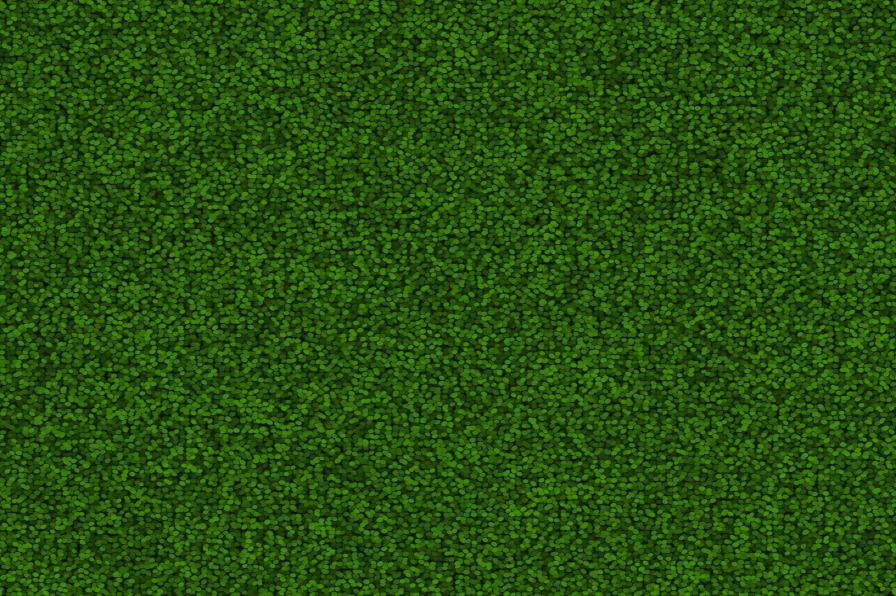
Write a Shadertoy shader that draws this texture.

```glsl
// Dense carpet of tiny green leaves with dark gaps between them.
// Wrapped cellular noise: each jittered cell holds one soft, mostly level
// ellipse; the brightest leaf wins, above a dimmer layer of undergrowth.

const vec2  CELLS        = vec2(160.0, 136.0);    // whole cells per tile
const vec2  LEAF_RADII   = vec2(0.0068, 0.0047);  // in canvas heights
const vec2  SIZE_RANGE   = vec2(0.86, 1.14);
const vec2  TONE_RANGE   = vec2(0.32, 0.94);
const float JITTER       = 0.8;
const float MAX_TILT     = 0.6;                   // radians from level
const float EDGE_START   = 0.5;                   // in leaf radii
const float EDGE_END     = 1.15;
const float UNDERGROWTH  = 0.35;
const float DRIFT_AMOUNT = 0.02;
const float TAU          = 6.2831853;

const vec3 SHADOW_GREEN = vec3(0.03, 0.06, 0.02);
const vec3 BRIGHT_GREEN = vec3(0.27, 0.57, 0.04);

// Integer hash: four random values in 0..1 per cell and layer
vec4 hashCell(vec2 cell, uint layer) {
    uint state = uint(cell.x) + uint(cell.y) * 1031u + layer * 270001u;
    vec4 random;
    for (int i = 0; i < 4; i++) {
        state = state * 747796405u + 2891336453u;
        uint word = ((state >> ((state >> 28u) + 4u)) ^ state) * 277803737u;
        word = (word >> 22u) ^ word;
        random[i] = float(word >> 8u) / 16777216.0;
        state ^= word;
    }
    return random;
}

// Brightness of one leaf at an offset from its centre
float leaf(vec2 offset, float tilt, float size, float tone) {
    float c = cos(tilt), s = sin(tilt);
    vec2 local = vec2(c * offset.x + s * offset.y, c * offset.y - s * offset.x);
    float dist = length(local / (LEAF_RADII * size));
    return tone * (1.0 - smoothstep(EDGE_START, EDGE_END, dist));
}

// Brightest leaf among the neighbouring cells, wrapped at the tile edges
float leafLayer(vec2 uv, float aspect, uint layer) {
    vec2 grid = uv * CELLS;
    vec2 home = floor(grid);
    vec2 cellSize = vec2(aspect, 1.0) / CELLS;
    float light = 0.0;
    for (int y = -1; y <= 1; y++) {
        for (int x = -1; x <= 1; x++) {
            vec2 cell = home + vec2(x, y);
            vec2 wrapped = mod(cell, CELLS);
            vec4 place = hashCell(wrapped, layer);
            float toneSeed = hashCell(wrapped, layer + 1u).x;
            vec2 centre = cell + 0.5 + JITTER * (place.xy - 0.5);
            float tilt = MAX_TILT * (2.0 * place.z - 1.0);
            float size = mix(SIZE_RANGE.x, SIZE_RANGE.y, place.w);
            float tone = mix(TONE_RANGE.x, TONE_RANGE.y, toneSeed);
            light = max(light, leaf((grid - centre) * cellSize, tilt, size, tone));
        }
    }
    return light;
}

// Faint broad variation from sines with whole periods
float broadDrift(vec2 uv) {
    vec2 p = TAU * uv;
    return sin(3.0 * p.x + 2.0 * p.y + 1.5 * sin(2.0 * p.y))
         + sin(5.0 * p.y - 4.0 * p.x + 1.2 * sin(3.0 * p.x));
}

void mainImage(out vec4 fragColor, in vec2 fragCoord) {
    vec2 uv = fragCoord / iResolution.xy;
    float aspect = iResolution.x / iResolution.y;

    // Leaves above, dimmer undergrowth showing through the gaps
    float light = max(leafLayer(uv, aspect, 0u),
                      UNDERGROWTH * leafLayer(uv, aspect, 2u));
    light *= 1.0 + DRIFT_AMOUNT * broadDrift(uv);

    fragColor = vec4(mix(SHADOW_GREEN, BRIGHT_GREEN, light), 1.0);
}
```
